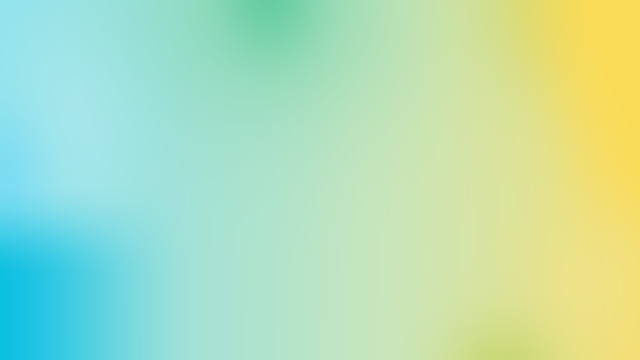
Give the GLSL for this background, as a Shadertoy shader.

```glsl
// A soft mesh gradient running from cyan through mint and lime to gold.
// A smooth horizontal ramp forms the base; Gaussian glows and two feathered
// corner fields then tint it. All positions are fractions of the canvas.

#define RAMP_STOPS 6
#define RAMP_SOFTNESS 0.14
#define GREEN_STRENGTH 0.85
#define GOLD_FEATHER 0.15
#define CYAN_REACH 0.32

// Elliptical Gaussian falloff: 1 at the centre, fading past the radius.
float glow(vec2 p, vec2 center, vec2 radius) {
    vec2 d = (p - center) / radius;
    return exp(-dot(d, d));
}

// Evenly spaced colour stops, blended with normalized Gaussian weights.
vec3 baseRamp(float x) {
    vec3 stops[RAMP_STOPS] = vec3[RAMP_STOPS](
        vec3(0.56, 0.89, 0.94), vec3(0.60, 0.88, 0.87),
        vec3(0.68, 0.89, 0.81), vec3(0.79, 0.90, 0.74),
        vec3(0.86, 0.89, 0.61), vec3(0.97, 0.87, 0.43));
    vec3 sum = vec3(0.0);
    float total = 0.0;
    for (int i = 0; i < RAMP_STOPS; i++) {
        float d = (x - float(i) / float(RAMP_STOPS - 1)) / RAMP_SOFTNESS;
        float weight = exp(-d * d);
        sum += weight * stops[i];
        total += weight;
    }
    return sum / total;
}

void mainImage(out vec4 fragColor, in vec2 fragCoord) {
    vec2 p = fragCoord / iResolution.xy;

    const vec3 paleAqua = vec3(0.67, 0.91, 0.93);
    const vec3 skyBlue = vec3(0.44, 0.85, 0.96);
    const vec3 deepCyan = vec3(0.02, 0.74, 0.88);
    const vec3 softGreen = vec3(0.49, 0.83, 0.67);
    const vec3 jade = vec3(0.37, 0.79, 0.62);
    const vec3 olive = vec3(0.76, 0.83, 0.41);
    const vec3 gold = vec3(0.98, 0.86, 0.34);
    const vec3 butter = vec3(0.94, 0.89, 0.54);

    vec3 color = baseRamp(p.x);

    // Pale light on the upper left, with a bluer rim at the side.
    color = mix(color, paleAqua, 0.8 * glow(p, vec2(0.12, 0.68), vec2(0.12, 0.30)));
    color = mix(color, skyBlue, 0.7 * glow(p, vec2(0.0, 0.50), vec2(0.07, 0.18)));

    // Broad green haze and its darker core at the top.
    color = mix(color, softGreen, 0.65 * glow(p, vec2(0.42, 1.0), vec2(0.20, 0.33)));
    color = mix(color, jade, GREEN_STRENGTH * glow(p, vec2(0.42, 1.03), vec2(0.07, 0.17)));

    // Olive shades at the top right and along the bottom.
    color = mix(color, olive, 0.55 * glow(p, vec2(0.85, 1.05), vec2(0.11, 0.28)));
    color = mix(color, olive, 0.75 * glow(p, vec2(0.79, -0.03), vec2(0.09, 0.14)));

    // Gold field behind a slanted, feathered edge, fading low down.
    float goldEdge = mix(0.99, 0.89, smoothstep(0.4, 1.0, p.y));
    float goldField = smoothstep(goldEdge - GOLD_FEATHER, goldEdge + 0.06, p.x);
    color = mix(color, gold, goldField * smoothstep(0.25, 0.55, p.y));

    // Butter-coloured light in the lower right.
    color = mix(color, butter, 0.65 * glow(p, vec2(0.92, 0.20), vec2(0.08, 0.20)));

    // Saturated cyan filling the lower left corner.
    float cyanField = 1.0 - smoothstep(-0.05, CYAN_REACH, p.x);
    cyanField *= 1.0 - smoothstep(0.22, 0.50, p.y);
    color = mix(color, deepCyan, cyanField);

    fragColor = vec4(color, 1.0);
}
```
